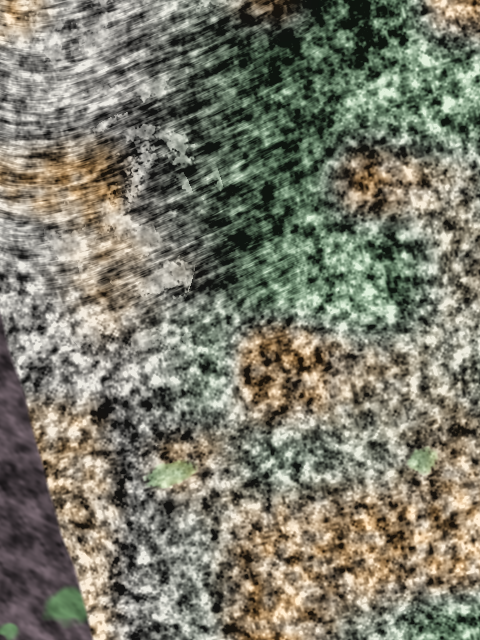
Reproduce this texture procedurally as a Shadertoy shader.

```glsl
// Weathered tree bark: granular lichen crust, a dark stained fold with curved
// streaks, pale crust flakes and a ridge, beside soft dark leaf litter.
// Layered value noise gives a tone, which is then tinted green or tan.
#define GRAIN_SCALE 62.0
#define GRAIN_GAIN 1.55
#define STREAK_SCALE vec2(24.0, 135.0)
#define FLAKE_SCALE 23.0
#define BASE_TONE 0.445
#define STAIN_DEPTH 0.27
#define RIDGE_X 0.168
#define TRUNK_EDGE_BLUR 0.004
#define GREEN_TINT vec3(-0.13, 0.06, -0.09)
#define TAN_TINT vec3(0.20, 0.03, -0.17)
#define LITTER_COLOR vec3(0.31, 0.27, 0.29)
#define LEAF_COLOR vec3(0.40, 0.58, 0.38)

float hash(vec2 p) {
    vec3 q = fract(p.xyx * 0.1031);
    q += dot(q, q.yzx + 33.33);
    return fract((q.x + q.y) * q.z);
}

float noise(vec2 p) {
    vec2 i = floor(p), f = fract(p);
    f = f * f * (3.0 - 2.0 * f);
    return mix(mix(hash(i), hash(i + vec2(1, 0)), f.x),
               mix(hash(i + vec2(0, 1)), hash(i + vec2(1, 1)), f.x), f.y);
}

// Three rotated octaves, centred on zero
float fbm(vec2 p) {
    float sum = 0.0, amp = 0.46;
    for (int i = 0; i < 3; i++) {
        sum += amp * (noise(p) - 0.5);
        p = mat2(1.6, 1.2, -1.2, 1.6) * p + 17.3;
        amp *= 0.76;
    }
    return sum;
}

float segment(vec2 p, vec2 a, vec2 b) {
    vec2 d = b - a;
    return length(p - a - d * clamp(dot(p - a, d) / dot(d, d), 0.0, 1.0));
}

// Soft elliptical spot, 1 at its centre
float spot(vec2 p, vec2 center, vec2 radius) {
    vec2 d = (p - center) / radius;
    return exp(-dot(d, d));
}

// Irregular flakes, one per cell where the chance allows
float flakes(vec2 p, float chance, float softness) {
    vec2 cell = floor(p);
    float cover = 0.0;
    for (int y = -1; y <= 1; y++)
    for (int x = -1; x <= 1; x++) {
        vec2 id = cell + vec2(x, y);
        vec2 center = id + 0.2 + 0.6 * vec2(hash(id + 3.1), hash(id + 8.7));
        float radius = mix(0.22, 0.65, hash(id + 21.4));
        float d = length((p - center) * vec2(0.85, 1.15)) - radius;
        float present = step(hash(id + 40.9), chance);
        cover = max(cover, present * smoothstep(softness, -softness, d));
    }
    return cover;
}

vec3 litter(vec2 p) {
    float chips = fbm(mat2(0.8, 0.6, -0.6, 0.8) * p * vec2(28.0, 46.0));
    vec3 color = LITTER_COLOR * (1.0 + 1.7 * chips);
    float leaf = flakes(p * 20.0 + 0.35 * noise(p * 60.0), 0.14, 0.16);
    return mix(color, LEAF_COLOR * (1.0 + 0.5 * chips), 0.8 * leaf);
}

vec3 bark(vec2 p) {
    vec2 warp = vec2(noise(p * 9.0), noise(p * 9.0 + 31.0)) - 0.5;
    vec2 q = p + 0.06 * warp;

    // Streaks dip at the left, then climb to the right
    float bend = 0.5 * p.x - 0.08 * (1.0 - exp(-p.x * 10.0));
    float streak = fbm(vec2(p.x, p.y - bend + 0.008 * warp.x) * STREAK_SCALE);
    float grain = fbm(p * GRAIN_SCALE + 0.7 * warp);
    float foldArea = smoothstep(0.46, 0.64, q.y + 0.1 * warp.y)
                   * smoothstep(0.62, 0.32, q.x);
    float texture1 = mix(grain, 0.7 * streak + 0.45 * grain, 0.85 * foldArea);

    // Dark stains along the fold and below the ridge top
    float stain = smoothstep(0.15, 0.02, segment(q, vec2(0.22, 0.74), vec2(0.53, 1.0)));
    stain = max(stain, smoothstep(0.09, 0.01, segment(q, vec2(0.28, 0.59), vec2(0.48, 0.77))));
    stain = max(stain, 0.65 * spot(q, vec2(0.26, 0.33), vec2(0.1, 0.04)));
    stain = max(stain, 0.45 * spot(q, vec2(0.40, 0.49), vec2(0.04)));

    // Pale flank left of the ridge, dark line on its shaded side
    float ridgeX = RIDGE_X + 0.03 * warp.x;
    float lower = smoothstep(0.40, 0.34, p.y);
    float flank = smoothstep(0.03, -0.03, p.x - ridgeX);
    float shade = lower * exp(-pow((p.x - ridgeX - 0.012) / 0.018, 2.0));

    float tone = BASE_TONE + 0.05 + GRAIN_GAIN * texture1 + 0.16 * (noise(p * 14.0) - 0.5);
    tone += 0.09 * flank - STAIN_DEPTH * stain - 0.2 * shade;

    // Pale flakes gather on the left and the centre of the fold
    float gather = max(spot(p, vec2(0.21, 0.62), vec2(0.11, 0.17)),
                       spot(p, vec2(0.13, 0.96), vec2(0.18, 0.1)));
    float flake = flakes(p * FLAKE_SCALE + 1.1 * fbm(p * 75.0) + 2.0 * warp,
                         0.55 * gather, 0.16);
    tone = mix(tone, 0.76 + 0.75 * grain, 0.8 * flake);

    // Green crust on the right, tan on the flank and in scattered patches
    float patches = noise(p * 7.0 + 5.0);
    float green = smoothstep(0.18, 0.45, p.x) * smoothstep(0.75, 0.25, patches);
    float tanned = max(0.7 * flank * lower, smoothstep(0.5, 0.85, patches));
    tanned = max(tanned, 0.7 * spot(p, vec2(0.17, 0.57), vec2(0.06, 0.09)));
    float mint = max(spot(q, vec2(0.28, 0.268), vec2(0.036, 0.024)),
                     0.7 * spot(q, vec2(0.66, 0.28), vec2(0.03)));
    mint = smoothstep(0.3, 0.55, mint + 0.4 * grain);
    tone = mix(tone, 0.65 + 0.5 * grain, 0.8 * mint);

    tone = clamp(tone, 0.07, 0.92);
    vec3 tint = GREEN_TINT * max(green, mint) + TAN_TINT * tanned * (0.5 + noise(p * 50.0));
    return tone * vec3(1.01, 1.0, 0.97) + tint * tone * (1.15 - tone) * 1.8;
}

void mainImage(out vec4 fragColor, in vec2 fragCoord) {
    vec2 p = fragCoord / iResolution.y;
    float edgeX = 0.145 - 0.285 * p.y + 0.008 * (noise(p * 18.0) - 0.5);
    float trunk = smoothstep(-TRUNK_EDGE_BLUR, TRUNK_EDGE_BLUR, p.x - edgeX);
    fragColor = vec4(clamp(mix(litter(p), bark(p), trunk), 0.0, 1.0), 1.0);
}
```
